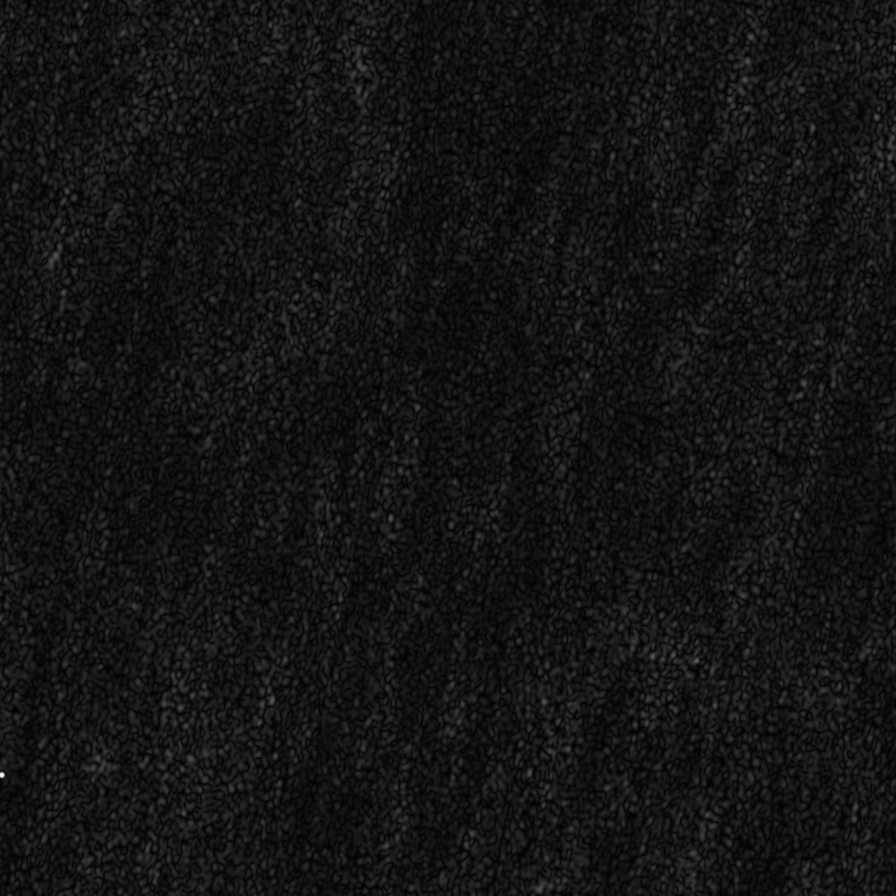
Give the GLSL for this texture, as a Shadertoy shader.

```glsl
// Dark speckle: every cell emits a soft wavelet of random phase, and the
// magnitude of their sum gives fine grains parted by thin dark gaps.
// Stretched noise along a steep slant brightens the grains into faint streaks.

const float TILT = 0.2;                          // lean of the streaks, radians
const vec2 GRAIN_CELLS = vec2(192.0, 150.0);     // cells across and along
const float BLACK_LEVEL = 0.013;
const float GRAIN_LEVEL = 0.089;
const vec2 FLECK_POSITION = vec2(0.002, 0.135);
const float FLECK_RADIUS = 0.0035;

vec3 hash3(vec2 p) {
    vec3 q = fract(p.xyx * vec3(0.1031, 0.1030, 0.0973));
    q += dot(q, q.yxz + 33.33);
    return fract((q.xxy + q.yzz) * q.zyx);
}

// Smooth value noise in 0..1
float valueNoise(vec2 p) {
    vec2 cell = floor(p);
    vec2 f = fract(p);
    f = f * f * (3.0 - 2.0 * f);
    float low = mix(hash3(cell).x, hash3(cell + vec2(1, 0)).x, f.x);
    float high = mix(hash3(cell + vec2(0, 1)).x, hash3(cell + vec2(1, 1)).x, f.x);
    return mix(low, high, f.y);
}

// Magnitude of interfering wavelets, one per cell
float speckle(vec2 p) {
    vec2 cell = floor(p);
    vec2 wave = vec2(0.0);
    for (int y = -1; y <= 1; y++) {
        for (int x = -1; x <= 1; x++) {
            vec2 neighbour = cell + vec2(x, y);
            vec3 random = hash3(neighbour + 400.0);
            vec2 offset = neighbour + random.xy - p;
            float falloff = max(1.0 - dot(offset, offset), 0.0);
            float phase = 6.2832 * random.z;
            wave += falloff * falloff * vec2(cos(phase), sin(phase));
        }
    }
    return length(wave);
}

// Brightness factor of the slanted streaks
float streakGain(vec2 p) {
    float fine = valueNoise(p * vec2(85.0, 17.0) + 700.0);
    float broad = valueNoise(p * vec2(24.0, 7.0) + 300.0);
    float patches = valueNoise(p * vec2(9.0, 4.0) + 150.0);
    float glint = smoothstep(0.78, 1.0, valueNoise(p * vec2(110.0, 24.0) + 900.0));
    float exponent = (fine - 0.5) + 0.75 * (broad - 0.5) + 0.4 * (patches - 0.5);
    return exp2(exponent) * (1.0 + 0.6 * glint * broad);
}

void mainImage(out vec4 fragColor, in vec2 fragCoord) {
    vec2 uv = fragCoord / iResolution.y;

    // Axes across and along the streaks, shifted to keep cells positive
    float c = cos(TILT);
    float s = sin(TILT);
    vec2 slanted = vec2(c * uv.x - s * uv.y, s * uv.x + c * uv.y) + 1.0;

    float grain = speckle(slanted * GRAIN_CELLS);
    float grey = BLACK_LEVEL + GRAIN_LEVEL * grain * streakGain(slanted);

    // One stray bright fleck near the left edge
    float distanceToFleck = length(uv - FLECK_POSITION);
    float fleck = 1.0 - smoothstep(0.4 * FLECK_RADIUS, 1.3 * FLECK_RADIUS, distanceToFleck);
    grey = mix(grey, 0.95, fleck);

    fragColor = vec4(vec3(grey), 1.0);
}
```
